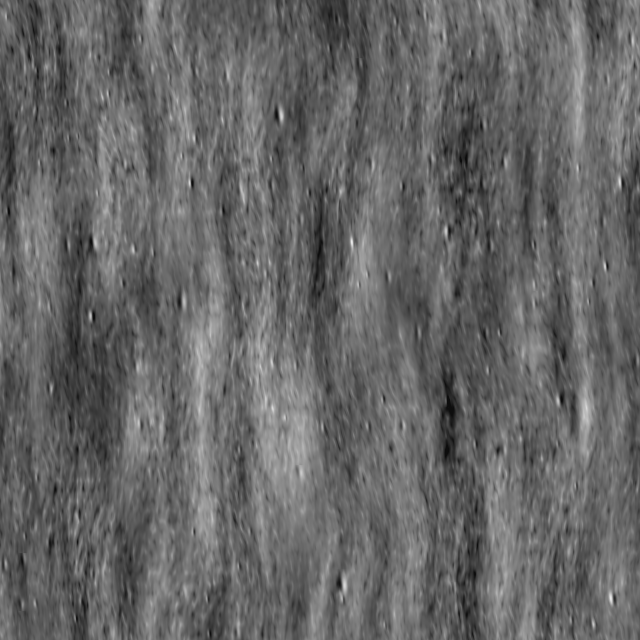
This texture is drawn by a Shadertoy shader. Its source:

```glsl
// Grey, wind-combed ground: long near-vertical streaks with fine grain and tiny pits.
// Stretched gradient noise is sheared and warped for the streaks, then dark
// furrows, thin creases and sparse side-lit pits are laid over it.

vec2 hash22(vec2 p) {
    vec3 q = fract(p.xyx * vec3(0.1031, 0.1030, 0.0973));
    q += dot(q, q.yzx + 33.33);
    return fract((q.xx + q.yz) * q.zy);
}

float cornerSlope(vec2 cell, vec2 offset) {
    return dot(hash22(cell + 57.0) * 2.0 - 1.0, offset);
}

// Gradient noise centred on zero
float noise(vec2 p) {
    vec2 i = floor(p), f = p - i;
    vec2 w = f * f * f * (f * (f * 6.0 - 15.0) + 10.0);
    vec2 e = vec2(1.0, 0.0);
    float low = mix(cornerSlope(i, f), cornerSlope(i + e, f - e), w.x);
    float high = mix(cornerSlope(i + e.yx, f - e.yx), cornerSlope(i + 1.0, f - 1.0), w.x);
    return 1.5 * mix(low, high, w.y);
}

// One possible pit per cell: lit on one flank, shaded on the other
float pits(vec2 p, vec2 grid, vec2 radius, float chance, float seed) {
    vec2 cell = floor(p * grid);
    vec2 kind = hash22(cell + seed);
    vec2 centre = (cell + 0.2 + 0.6 * hash22(cell + seed + 19.0)) / grid;
    vec2 d = (p - centre) / (radius * mix(0.6, 1.2, kind.y));
    d.x += 0.2 * d.y;
    float side = kind.y < 0.6 ? -1.0 : 1.0;
    float flank = side * d.x * 1.8 + 0.15;
    return step(kind.x, chance) * flank * exp(-dot(d, d));
}

void mainImage(out vec4 fragColor, in vec2 fragCoord) {
    vec2 uv = fragCoord / iResolution.y;

    // Gently wandering flow, with two leanings that cross into narrow V shapes
    vec2 p = uv;
    p.x += 0.035 * noise(uv * vec2(2.5, 2.0) + 4.0);
    p.x += 0.010 * noise(uv * vec2(6.0, 5.0) + 31.0);
    vec2 leanLeft = vec2(p.x + 0.11 * p.y, p.y);
    vec2 leanRight = vec2(p.x - 0.07 * p.y, p.y);

    // Broad to narrow streaks
    float shade = 0.413;
    shade += 0.10 * noise(p * vec2(5.0, 1.3) + 11.0);
    shade += 0.16 * noise(leanLeft * vec2(13.0, 2.4) + 23.0);
    shade += 0.16 * noise(leanRight * vec2(19.0, 3.0) + 47.0);
    shade += 0.13 * noise(p * vec2(33.0, 4.5) + 71.0);
    shade += 0.09 * noise(leanLeft * vec2(58.0, 8.0) + 83.0);

    // Dark furrows with a steep flank and a soft bright rim
    float furrow = noise(leanRight * vec2(17.0, 2.2) + 101.0);
    float rim = noise((leanRight + vec2(0.016, 0.0)) * vec2(17.0, 2.2) + 101.0);
    shade -= 0.14 * smoothstep(0.24, 0.60, furrow);
    shade += 0.06 * smoothstep(0.24, 0.60, rim);

    // Thin dark creases that fade in and out along the flow
    float crease = noise(leanLeft * vec2(12.0, 1.8) + 211.0);
    float present = smoothstep(0.05, 0.45, noise(p * vec2(9.0, 3.0) + 223.0));
    shade -= 0.10 * present * exp(-pow(crease / 0.07, 2.0));

    // Fine grain: combed threads and slim flecks, a little rougher in patches
    float rough = 1.0 + 0.6 * noise(uv * vec2(9.0, 3.0) + 131.0);
    float threads = noise(p * vec2(100.0, 14.0) + 151.0);
    float flecks = noise(leanRight * vec2(135.0, 32.0) + 173.0);
    float dust = noise(leanLeft * vec2(210.0, 62.0) + 191.0);
    shade += rough * (0.065 * threads + 0.045 * flecks + 0.045 * dust);
    shade += 0.16 * rough * (flecks * abs(flecks) + dust * abs(dust));

    // Scattered pits: glinting specks, small hollows and a rare larger one
    shade += 0.26 * pits(uv, vec2(44.0, 22.0), vec2(0.0032, 0.0085), 0.11, 7.0);
    shade += 0.50 * pits(uv, vec2(12.0, 9.0), vec2(0.0045, 0.012), 0.11, 29.0);
    shade += 0.32 * pits(uv, vec2(5.0, 4.0), vec2(0.011, 0.034), 0.10, 61.0);

    fragColor = vec4(vec3(clamp(shade, 0.05, 0.95)), 1.0);
}
```
